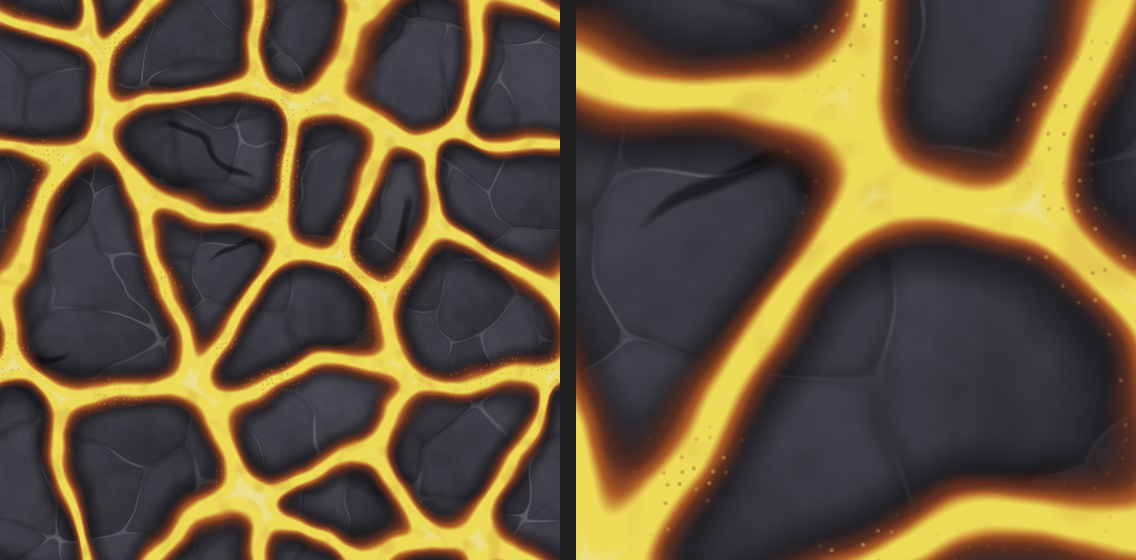
Left: the whole. Right: its middle third, enlarged.
Reproduce this texture procedurally as a WebGL 2 fragment shader.

```glsl
#version 300 es
precision highp float;
// Seamless cracked slate plates with glowing lava running between them.

uniform vec2 u_resolution;
out vec4 fragColor;

struct Plate {
    float edge;   // rounded distance to the border, in canvas units
    float id;     // random value per plate
    vec2 offset;  // vector from the point to the plate centre
};

// Integer hash of a lattice cell that wraps after n cells.
vec3 hashCell(vec2 cell, float n, uint seed) {
    uvec3 v = uvec3(uvec2(mod(cell, n)), seed) * 1664525u + 1013904223u;
    v.x += v.y * v.z; v.y += v.z * v.x; v.z += v.x * v.y;
    v ^= v >> 16;
    v.x += v.y * v.z; v.y += v.z * v.x; v.z += v.x * v.y;
    return vec3(v >> 16) / 65536.0;
}

float cornerSlope(vec2 cell, vec2 corner, vec2 f, float n, uint seed) {
    float angle = 6.2832 * hashCell(cell + corner, n, seed).x;
    return dot(vec2(cos(angle), sin(angle)), f - corner);
}

// Gradient noise with n whole periods across the canvas.
float noise(vec2 uv, float n, uint seed) {
    vec2 cell = floor(uv * n), f = fract(uv * n);
    vec2 s = f * f * f * (f * (f * 6.0 - 15.0) + 10.0);
    float low = mix(cornerSlope(cell, vec2(0, 0), f, n, seed),
                    cornerSlope(cell, vec2(1, 0), f, n, seed), s.x);
    float high = mix(cornerSlope(cell, vec2(0, 1), f, n, seed),
                     cornerSlope(cell, vec2(1, 1), f, n, seed), s.x);
    return mix(low, high, s.y);
}

vec2 warp(vec2 uv, float n, float amount, uint seed) {
    return uv + amount * vec2(noise(uv, n, seed), noise(uv, n, seed + 1u));
}

// Wrapping Voronoi plates; some seeds are dropped so that sizes vary.
Plate plates(vec2 uv, float n, float keep, float sharpness, uint seed) {
    vec2 cell = floor(uv * n), f = fract(uv * n);
    vec2 nearest = vec2(8.0);
    float id = 0.0;
    for (int y = -2; y <= 2; y++)
    for (int x = -2; x <= 2; x++) {
        vec2 step2 = vec2(x, y);
        vec3 h = hashCell(cell + step2, n, seed);
        vec2 r = step2 + 0.1 + 0.8 * h.xy - f;
        if (h.z < keep && dot(r, r) < dot(nearest, nearest)) {
            nearest = r;
            id = h.z / keep;
        }
    }
    float sum = 1e-6;
    for (int y = -2; y <= 2; y++)
    for (int x = -2; x <= 2; x++) {
        vec2 step2 = vec2(x, y);
        vec3 h = hashCell(cell + step2, n, seed);
        vec2 r = step2 + 0.1 + 0.8 * h.xy - f;
        vec2 gap = r - nearest;
        if (h.z < keep && dot(gap, gap) > 1e-5) {
            float border = dot(0.5 * (r + nearest), normalize(gap)) / n;
            sum += exp(-sharpness * border);
        }
    }
    return Plate(-log(sum) / sharpness, id, nearest / n);
}

// Sparse round grains, at most one in each cell.
float grains(vec2 uv, float n, float radius, float pixel, uint seed) {
    vec3 h = hashCell(floor(uv * n), n, seed);
    float d = length(fract(uv * n) - 0.3 - 0.4 * h.xy) / n;
    return (1.0 - smoothstep(radius - pixel, radius + pixel, d)) * step(h.z, 0.4);
}

// Slate with faceted faces, pale chipped edges and dark cracks.
vec3 slate(vec2 uv, float pixel) {
    vec2 bent = warp(warp(uv, 6.0, 0.06, 21u), 17.0, 0.012, 23u);
    Plate facet = plates(bent, 9.0, 0.62, 260.0, 31u);
    float shade = 0.88 + 0.2 * facet.id + 1.1 * dot(facet.offset, vec2(0.6, -0.8));
    shade += 0.14 * noise(uv, 13.0, 41u) + 0.07 * noise(uv, 47.0, 42u);
    shade += 0.04 * noise(uv, 130.0, 43u);
    vec3 color = vec3(0.238, 0.230, 0.262) * shade;

    float patchy = smoothstep(-0.25, 0.4, noise(uv, 11.0, 44u));
    float chip = 1.0 - smoothstep(0.0, 0.0014 + pixel, facet.edge);
    float bevel = 1.0 - smoothstep(0.0, 0.012, facet.edge);
    color *= 1.0 - 0.16 * bevel * (1.0 - patchy);
    color += vec3(0.13, 0.13, 0.14) * chip * patchy;

    float crack = 1.0 - smoothstep(0.015, 0.06, abs(noise(bent, 7.0, 45u)));
    crack *= smoothstep(0.22, 0.4, noise(uv, 6.0, 46u));
    return color * (1.0 - 0.5 * crack);
}

void main() {
    vec2 uv = gl_FragCoord.xy / u_resolution;
    float pixel = 1.0 / min(u_resolution.x, u_resolution.y);

    // Vein distance, with a width that swells and thins along the way
    vec2 bent = warp(warp(uv, 4.0, 0.055, 1u), 13.0, 0.013, 3u);
    float edge = plates(bent, 6.0, 0.56, 65.0, 11u).edge;
    float swell = 1.0 + 0.6 * noise(uv, 5.0, 5u) + 0.2 * noise(uv, 19.0, 6u);
    float d = edge / swell + 0.0012 * noise(uv, 40.0, 7u);

    // Rock darkens beside the heat
    vec3 color = slate(uv, pixel) * mix(0.55, 1.0, smoothstep(0.02, 0.052, edge));

    // Glow from dull red through orange to molten yellow
    float heat = 0.9 + 0.3 * noise(uv, 8.0, 8u);
    color = mix(color, vec3(0.40, 0.19, 0.12), 1.0 - smoothstep(0.014, 0.034 * heat, d));
    color = mix(color, vec3(0.71, 0.38, 0.15), 1.0 - smoothstep(0.009, 0.021 * heat, d));
    float streak = smoothstep(0.0, 0.5, noise(bent, 31.0, 9u));
    vec3 molten = mix(vec3(0.93, 0.86, 0.34), vec3(0.86, 0.72, 0.28), 0.6 * streak);
    molten = mix(molten, vec3(0.92, 0.88, 0.56), 1.0 - smoothstep(-0.014, -0.003, d));
    color = mix(color, molten, 1.0 - smoothstep(0.005, 0.0125, d));

    // Sparks and crumbs gathered in patches along the veins
    float crumbs = grains(uv, 110.0, 0.0012, pixel, 51u);
    crumbs *= smoothstep(0.0, 0.35, noise(uv, 7.0, 52u)) * (1.0 - smoothstep(0.016, 0.03, d));
    color = mix(color, vec3(0.72, 0.55, 0.24), 0.75 * crumbs);

    fragColor = vec4(color, 1.0);
}
```
